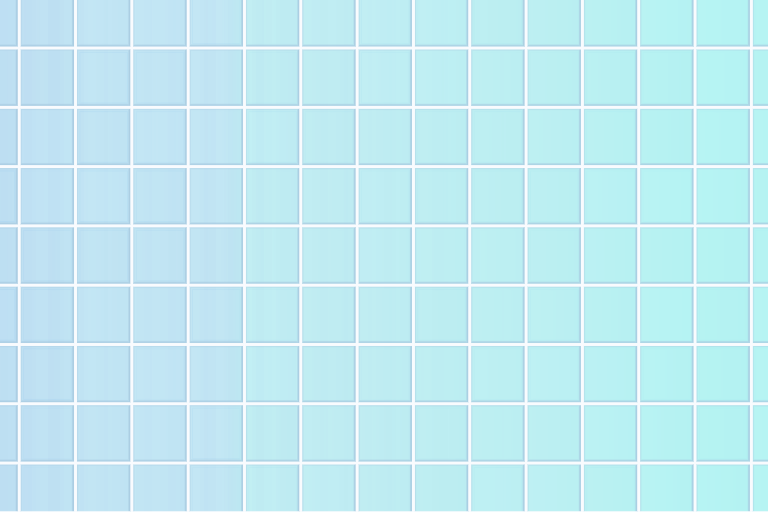
A WebGL 1 fragment shader for this texture:

```glsl
precision highp float;
uniform vec2 u_resolution;

float hash(vec2 cell) {
  return fract(sin(dot(cell, vec2(12.99, 78.23))) * 4375.5);
}

// Coverage of a line with the given half width, smoothed over one pixel
float stroke(float dist, float halfWidth, float pixel) {
  return 1.0 - smoothstep(halfWidth - 0.6 * pixel, halfWidth + 0.6 * pixel, abs(dist));
}

// Pale blue at the left, a soft step to aqua, then mint at the right
vec3 glaze(float x) {
  vec3 color = mix(vec3(0.745, 0.875, 0.951), vec3(0.757, 0.896, 0.954), smoothstep(0.0, 0.14, x));
  color = mix(color, vec3(0.75, 0.925, 0.95), smoothstep(0.285, 0.325, x));
  color = mix(color, vec3(0.738, 0.937, 0.949), smoothstep(0.42, 0.68, x));
  return mix(color, vec3(0.71, 0.953, 0.951), smoothstep(0.66, 0.94, x));
}

void main() {
  vec2 uv = gl_FragCoord.xy / u_resolution;
  float pixel = 1.0 / u_resolution.y;

  // Grid measured from the top left, in canvas heights
  vec2 size = vec2(0.11, 0.1158);
  vec2 grid = (vec2(uv.x * 1.5, 1.0 - uv.y) - vec2(0.0375, 0.0938)) / size;
  vec2 tile = floor(grid);
  vec2 inside = fract(grid);
  vec2 toLine = (fract(grid + 0.5) - 0.5) * size;
  float seed = hash(tile);

  // Glaze with faint vertical bands that fade toward the right
  vec3 color = glaze(uv.x + 0.008 * (seed - 0.5));
  float band = sin(floor(uv.x * 96.0) * 1.7) + sin(floor(uv.x * 64.0) * 2.9);
  color += vec3(0.003, 0.004, 0.001) * band * (1.0 - smoothstep(0.3, 0.75, uv.x));
  color += 0.006 * (seed - 0.5) - vec3(0.012, 0.008, 0.003) * (inside.x - 0.5);

  // Patchy hairline just within the tile rim
  vec2 rim = min(inside, 1.0 - inside) * size;
  float inset = abs(min(rim.x, rim.y) - 0.0085);
  float patchy = smoothstep(0.35, 0.9, hash(tile + 7.0)) * (1.0 - 0.7 * uv.x);
  color -= vec3(0.035, 0.022, 0.006) * patchy * stroke(inset, 0.001, pixel);

  // Shade on the right and lower rims, fainter on the opposite rims
  vec2 before = max(-toLine, 0.0);
  vec2 after = max(toLine, 0.0);
  vec2 deep = (1.0 - smoothstep(0.0045, 0.0085, before)) * step(toLine, vec2(0.0));
  vec2 faint = (1.0 - smoothstep(0.003, 0.007, after)) * step(vec2(0.0), toLine);
  float shade = max(max(deep.x, deep.y * 0.85), 0.5 * max(faint.x, faint.y));
  color = mix(color, vec3(0.65, 0.785, 0.875), 0.8 * shade);

  // White grout and the pale lower border
  float grout = max(stroke(toLine.x, 0.0029, pixel), stroke(toLine.y, 0.0029, pixel));
  grout = max(grout, 0.8 * stroke(uv.y, 0.002, pixel));
  color = mix(color, vec3(0.975, 0.985, 0.995), grout);

  gl_FragColor = vec4(color, 1.0);
}
```
